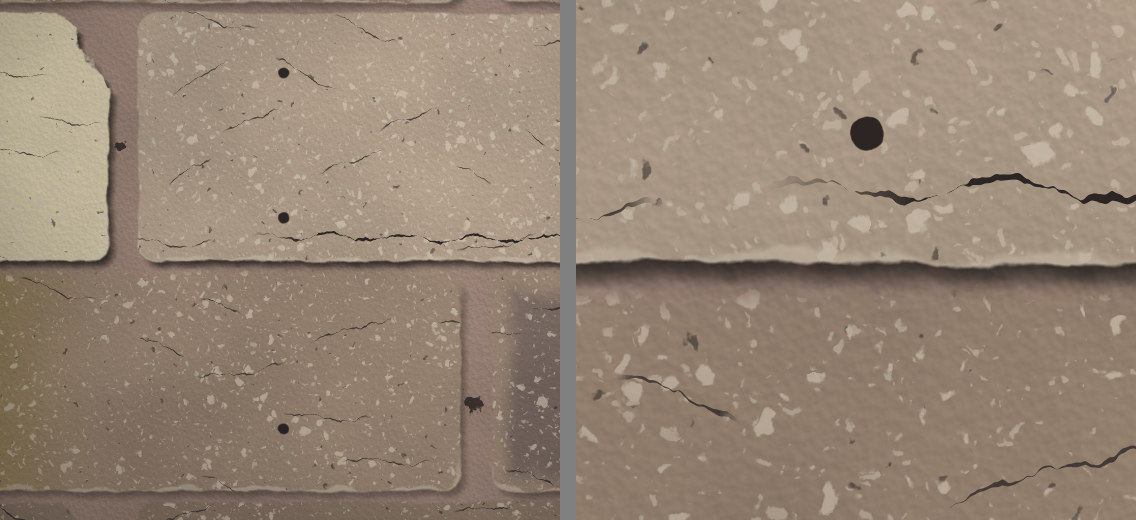
Left, the full canvas; right, a detail of the centre.
Write a WebGL 1 fragment shader that draws this texture.

```glsl
precision highp float;
// Close view of a worn brick wall in running bond: a rounded-box distance per
// brick, cellular noise for grit and specks, layered sines for ragged edges,
// stains and cracks. One unit is the canvas height.
uniform vec2 u_resolution;
const vec3 TAN = vec3(0.675, 0.605, 0.53);
const vec3 BROWN = vec3(0.595, 0.515, 0.445);
const vec3 PALE = vec3(0.83, 0.785, 0.665);
const vec3 GREY = vec3(0.47, 0.41, 0.38);
const vec3 MORTAR = vec3(0.59, 0.50, 0.455);
const vec3 CHALK = vec3(0.83, 0.78, 0.71);
const vec3 SOOT = vec3(0.15, 0.125, 0.125);
const float PITCH = 1.36;       // brick plus head joint
const vec2 START = vec2(0.237, 0.045); // head joint of odd rows, lowest bed
const float ROW_RATE = 2.262;   // rows per unit at the bottom
const float ROW_TAPER = 0.27;   // rows grow taller upwards
const float FIRST_ROW = 0.442;  // height of row zero
const vec2 JOINT = vec2(0.029, 0.0105); // half widths
const float CORNER = 0.036;
const float CHIP = 0.075;       // corner broken off pale bricks
const vec2 SHADOW = vec2(-0.012, 0.014);
const vec2 CRACK_GRID = vec2(0.3, 0.17);
const float HOLE_X = 0.545;
const float HOLE_RADIUS = 0.0105;

vec2 hash2(vec2 p) {
  return fract(sin(vec2(dot(p, vec2(127.1, 311.7)), dot(p, vec2(269.5, 183.3)))) * 43758.5);
}
// Layered sines, about -1 to 1
float waves(vec2 p) {
  float sum = 0.0, amp = 0.5;
  for (int i = 0; i < 5; i++) {
    sum += amp * sin(p.x + 1.3 * sin(p.y * 1.1));
    p = mat2(0.8, 0.6, -0.6, 0.8) * p * 1.9 + 1.7;
    amp *= 0.55;
  }
  return sum;
}
// Cellular noise: distance to the nearest point, and its random value
vec2 cell(vec2 p) {
  vec2 best = vec2(9.0, 0.0);
  for (int i = 0; i < 9; i++) {
    vec2 id = floor(p) + vec2(mod(float(i), 3.0), floor(float(i) / 3.0 + 0.01)) - 1.0;
    float d = length(id + hash2(id) - p);
    if (d < best.x) best = vec2(d, hash2(id + 17.0).x);
  }
  return best;
}
// Relief of small bumps lit from the upper left
float grit(vec2 p) {
  p = mat2(0.8, 0.6, -0.6, 0.8) * p;
  return cell(p).x - cell(p + vec2(-0.06, 0.42)).x;
}
// Specks of varied size; 'soft' is the edge width in cells
float specks(vec2 p, float size, float soft) {
  vec2 c = cell(p);
  float radius = size * c.y * c.y * c.y;
  return (1.0 - smoothstep(radius - soft, radius + soft, c.x)) * smoothstep(0.3, 0.6, c.y);
}
// Signed distance to a brick, with its id and local position
float brick(vec2 p, out vec2 id, out vec2 local) {
  float rise = p.y - START.y;
  float row = rise * (ROW_RATE - ROW_TAPER * (rise - FIRST_ROW));
  float rate = ROW_RATE - ROW_TAPER * (2.0 * rise - FIRST_ROW);
  vec2 place = vec2((p.x - START.x) / PITCH + 0.5 * mod(floor(row) + 1.0, 2.0), row);
  vec2 size = vec2(PITCH, 1.0 / rate), extent = 0.5 * size - JOINT;
  id = floor(place);
  local = (fract(place) - 0.5) * size;
  vec2 q = abs(local) - extent + CORNER;
  float d = length(max(q, 0.0)) + min(max(q.x, q.y), 0.0) - CORNER;
  if (mod(id.x, 2.0) * mod(id.y, 2.0) > 0.5)
    d = max(d, dot(local - extent, vec2(0.82, 0.57)) + CHIP + 0.012 * waves(p * 40.0));
  return d + 0.003 * waves(p * 16.0) + 0.002 * waves(p * 80.0);
}
// Tapered, broken, meandering crack from a to b
float crack(vec2 p, vec2 a, vec2 b, float width, float seed, float px) {
  p += vec2(0.004, 0.01) * vec2(waves(p.yx * 60.0), waves(vec2(p.x * 45.0, seed)));
  float t = clamp(dot(p - a, b - a) / dot(b - a, b - a), 0.0, 1.0);
  float taper = 4.0 * t * (1.0 - t), w = width * (0.6 + 0.9 * waves(vec2(p.x * 90.0, seed)));
  return clamp((w - length(p - mix(a, b, t))) / px + 0.5, 0.0, 1.0) * min(1.0, 2.0 * taper);
}
void main() {
  float px = 1.0 / u_resolution.y;
  vec2 p = gl_FragCoord.xy * px, id, local;
  float shade = 1.0 - smoothstep(-0.015, 0.008, brick(p + SHADOW, id, local));
  shade *= 0.3 + 0.3 * mod(id.y, 2.0);
  float d = brick(p, id, local), stain = waves(p * 9.0);
  float relief = 0.5 * grit(p * 100.0) + 0.5 * grit(p * 190.0);
  vec2 odd = mod(id, 2.0);
  // Mortar with shadow and a ragged hollow in each head joint
  vec3 mortar = MORTAR * (1.0 + 0.16 * relief + 0.07 * stain) * (1.0 - shade);
  vec2 gap = vec2(0.5 * PITCH - abs(local.x), (1.0 + 2.0 * odd.y) * local.y + 0.03);
  float hollow = length(gap) - 0.01 + 0.026 * waves(p * 75.0);
  mortar = mix(SOOT, mortar, 0.2 + 0.8 * smoothstep(-0.004, 0.004, hollow));
  // Brick tone by row and column, weathered rim, rusty stain
  float rim = smoothstep(-0.06, -0.01, d + 0.02 * stain);
  vec3 body = mix(mix(BROWN, mix(GREY, BROWN, rim), odd.x), mix(TAN, PALE, odd.x), odd.y);
  if (id.y < 0.0 || id.y > 1.0) body = BROWN * 0.9;
  body *= 1.0 + 0.05 * stain + 0.11 * relief;
  body.b -= 0.4 * (1.0 - odd.y) * max(0.0, 0.18 - p.x);
  // Clustered pale specks, few dark ones, chalky lower lip
  vec2 ragged = p + 0.006 * vec2(waves(p * 110.0), waves(p.yx * 110.0 + 4.0));
  float crowd = 0.28 + 0.1 * waves(p * 13.0 + 2.0);
  float pale = max(specks(ragged * 40.0, crowd, 0.04 + 20.0 * px),
    0.75 * specks(ragged * 85.0 + 5.0, crowd, 0.06 + 42.0 * px));
  float lip = smoothstep(-0.008, -0.002, d + 0.008 * waves(p * 40.0)) * smoothstep(0.12, 0.18, -local.y);
  body = mix(body, CHALK, max(0.65 * pale, 0.45 * lip));
  body = mix(body, SOOT, 0.5 * specks(ragged * 24.0 + 31.0, 0.085, 0.02 + 12.0 * px));
  // Long crack, scattered short cracks, drilled holes
  float split = crack(p, vec2(0.48, 0.545), vec2(1.16, 0.54), 0.0022, 2.0, px);
  for (int i = 0; i < 2; i++) {
    float k = float(i);
    vec2 s = p / CRACK_GRID + k * vec2(0.37, 0.5), h = hash2(floor(s) + 9.0 * k);
    vec2 q = (fract(s) - 0.5) * CRACK_GRID - (h - 0.5) * vec2(0.1, 0.06);
    vec2 reach = vec2(0.02 + 0.07 * h.y, 0.07 * (h.x - 0.45));
    split = max(split, 0.75 * step(0.3, fract(h.x * 7.0 + h.y)) * crack(q, -reach, reach, 0.0013, 20.0 * h.x, px));
    float holeY = mix(mix(-0.084, -0.144, odd.y), 0.134, k);
    float hole = length(vec2(p.x - HOLE_X, local.y - holeY)) - HOLE_RADIUS + 0.001 * waves(p * 120.0);
    split = max(split, max(1.0 - k, odd.y) * (1.0 - smoothstep(-px, px, hole)));
  }
  body = mix(body, SOOT, 0.95 * split);
  // Blurred upper edge on even rows; light fades from the upper right
  float blur = px + 0.001 + 0.01 * (1.0 - odd.y) * smoothstep(0.12, 0.2, local.y);
  vec2 away = p - vec2(0.8, 0.7);
  vec3 wall = mix(body, mortar, smoothstep(-blur, blur, d));
  gl_FragColor = vec4(wall * (1.0 - 0.27 * dot(away, away)), 1.0);
}
```
